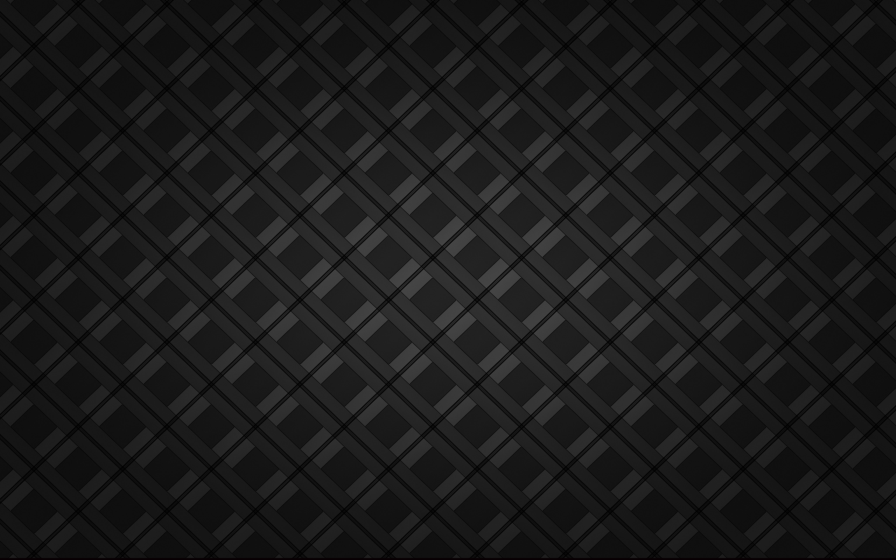
This pattern is drawn by a Shadertoy shader. Its source:

```glsl
// Dark diagonal plaid: two families of slanted bands cross over a charcoal ground.
// Slanted cell coordinates are folded around each seam, so one profile draws both
// rails of a band; a soft central glow lights the whole weave.

#define PERIOD vec2(0.1583, 0.1510)   // horizontal and vertical repeat, canvas heights
#define ORIGIN vec2(-0.027, 0.040)    // one seam crossing, from the canvas centre
#define RAIL_EDGE 0.235               // half width of a band, in cells
#define SEAM_OFFSET 0.023             // each seam is a pair of lines this far from its axis
#define SEAM_HALF 0.012
#define OUTLINE_HALF 0.007
#define GLOW_CENTRE 0.218
#define GLOW_EDGE 0.092
#define GROUND_TONE 0.62
#define BAND_TONE 0.88
#define PATCH_TONE 1.26
#define GRAIN 0.004

float hash(vec2 p) {
    vec3 q = fract(vec3(p.xyx) * 0.1031);
    q += dot(q, q.yzx + 33.33);
    return fract((q.x + q.y) * q.z);
}

// Smooth coverage of a line of given half width, at distance d from its axis
float line(float d, float halfWidth, float aa) {
    return clamp((halfWidth - abs(d)) / aa + 0.5, 0.0, 1.0)
         * min(1.0, 2.0 * halfWidth / aa);
}

// Twin dark lines along the axis of a band
float seam(float d, float aa) {
    float pair = line(d - SEAM_OFFSET, SEAM_HALF, aa);
    float core = line(d, SEAM_OFFSET, aa);
    return max(pair, 0.55 * core);
}

void mainImage(out vec4 fragColor, in vec2 fragCoord) {
    vec2 uv = fragCoord / iResolution.xy;
    vec2 p = (fragCoord - 0.5 * iResolution.xy) / iResolution.y;

    // Slanted cells: x crosses the rising bands, y the falling bands
    vec2 s = (p - ORIGIN) / PERIOD;
    vec2 cell = vec2(s.x - s.y, s.x + s.y);
    vec2 d = abs(fract(cell + 0.5) - 0.5);
    float aa = length(1.0 / PERIOD) / iResolution.y;

    // Ground squares, bright rising patches, then falling bands over them
    vec2 band = 1.0 - smoothstep(-0.5 * aa, 0.5 * aa, d - RAIL_EDGE);
    float tone = GROUND_TONE + 0.10 * (d.x - 0.36);
    tone = mix(tone, PATCH_TONE - 0.25 * d.x, band.x);
    tone = mix(tone, BAND_TONE - 0.20 * (d.y - 0.12), band.y);

    // Fine outlines; the falling bands hide those of the rising ones
    float outline = max(line(d.y - RAIL_EDGE, OUTLINE_HALF, aa),
                        line(d.x - RAIL_EDGE, OUTLINE_HALF, aa) * (1.0 - band.y));
    tone *= 1.0 - 0.55 * outline;

    // Seams run unbroken across everything
    tone *= 1.0 - 0.68 * seam(d.y, aa);
    tone *= 1.0 - 0.78 * seam(d.x, aa);

    // Central glow and faint grain
    float radius = length(2.0 * uv - 1.0);
    float glow = mix(GLOW_CENTRE, GLOW_EDGE, smoothstep(0.0, 1.15, radius));
    float grain = GRAIN * (hash(floor(p * 480.0) + 1000.0) - 0.5);
    vec3 color = vec3(tone * glow + grain);

    // Thin dark strip at the foot of the canvas
    float foot = 1.0 - smoothstep(0.002, 0.005, uv.y);
    color = mix(color, vec3(0.03, 0.0, 0.01), foot);

    fragColor = vec4(color, 1.0);
}
```
